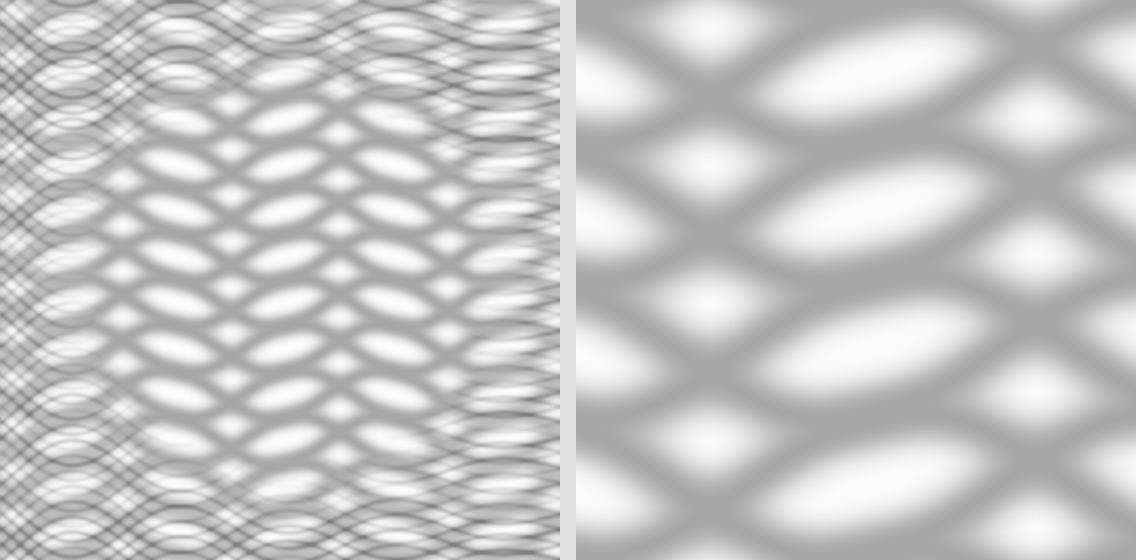
Left: the whole. Right: its middle third, enlarged.
Write a Shadertoy shader that draws this pattern.

```glsl
const float TAU = 6.2831853;
const float WAVE_LENGTH = 0.3875;
const float ROW_SPACING = 0.082;

float hash11(float p) {
    p = fract(p * 0.1031);
    p *= p + 33.33;
    return fract(p * (p + p));
}

// Soft stroke along y = base + amplitude * cos(angle), repeated upwards.
// Each repeat loses up to "variation" of its strength.
float waveLines(float y, float angle, float amplitude, float spacing,
                float width, float variation, float seed) {
    float slope = amplitude * TAU / WAVE_LENGTH * sin(angle);
    float row = (y - amplitude * cos(angle)) / spacing;
    float index = floor(row + 0.5);
    float dist = (row - index) * spacing / sqrt(1.0 + slope * slope);
    float strength = 1.0 - variation * hash11(index + seed);
    return strength * exp(-dist * dist / (width * width));
}

float unite(float a, float b) {
    return 1.0 - (1.0 - a) * (1.0 - b);
}

// Broad mirrored waves that enclose tilted ovals and small diamonds
float broadWeave(vec2 p) {
    float angle = TAU * (p.x - 0.3164) / WAVE_LENGTH;
    float y = p.y - 0.7057;
    float skew = 0.35;
    float amplitude = 0.0436;
    float width = 0.0172;
    float rising = waveLines(y, angle + skew, amplitude, ROW_SPACING, width, 0.0, 0.0);
    float falling = waveLines(y, angle - skew, -amplitude, ROW_SPACING, width, 0.0, 0.0);
    return unite(rising, falling);
}

// Thin crossing waves that flatten towards the right
float fineWeave(vec2 p) {
    float angle = TAU * (p.x - 0.036) / WAVE_LENGTH + 0.25 * TAU;
    float amplitude = 0.055 * (1.0 - 0.75 * p.x);
    float spacing = ROW_SPACING / 3.0;
    float width = 0.0046;
    float rising = waveLines(p.y, angle, amplitude, spacing, width, 0.7, 41.0);
    float falling = waveLines(p.y, angle, -amplitude, spacing, width, 0.7, 97.0);
    return rising + falling;
}

void mainImage(out vec4 fragColor, in vec2 fragCoord) {
    vec2 p = fragCoord / iResolution.xy;

    // The thin weave fades in around a calm centre
    float edge = smoothstep(0.3, 0.47, length(p - vec2(0.51, 0.5)));

    float broadShade = mix(0.34, 0.25, edge) * broadWeave(p);
    float fineShade = 0.17 * edge * fineWeave(p);
    float grey = max(0.995 - broadShade - fineShade, 0.5);

    fragColor = vec4(vec3(grey), 1.0);
}
```
